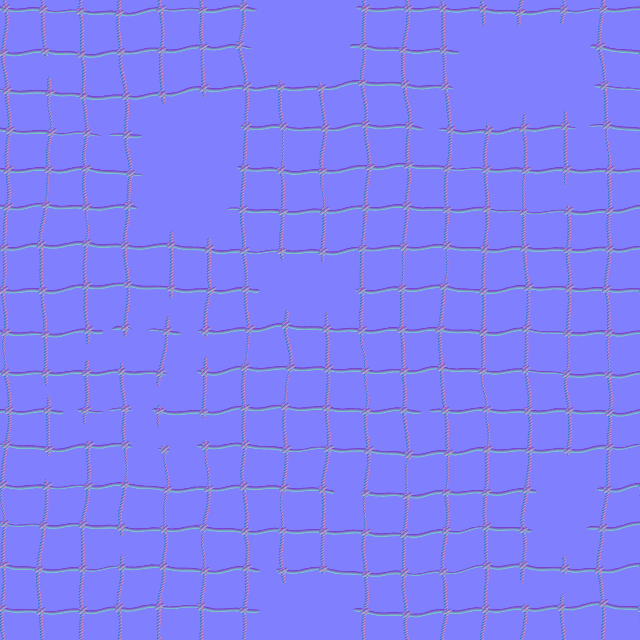
This texture map is drawn by a WebGL 2 fragment shader. Its source:

```glsl
#version 300 es
precision highp float;
// Tangent-space normal map of a torn, knotted rope net.

#define CELLS 16.0                       // meshes across and down
#define OFFSET vec2(0.12, 0.77)          // first knot, in cells
#define ROPE 0.045                       // rope half-width, in cells
#define TWIST 14.0                       // rope twists per strand
#define DAMAGE 0.07                      // chance of a snapped strand
#define WORN vec3(3.2, 5.3, 3.4)         // weak area: center, radius in cells
#define TEAR_LEFT vec4(3, 9, 3, 4)       // large tears: corner, size in cells
#define TEAR_RIGHT vec4(11, 12, 4, 2.8)
#define TEAR_MIDDLE vec4(6, 7, 3, 2)
#define TEAR_TOP vec4(6, 13, 3, 4)
#define TEAR_LOW vec4(13, 1, 2, 3)

uniform vec2 u_resolution;
out vec4 fragColor;

const float PI = 3.14159;

vec2 hash2(vec2 p) {
  vec3 q = fract(p.xyx * vec3(0.1031, 0.1030, 0.0973));
  q += dot(q, q.yzx + 33.33);
  return fract((q.xx + q.yz) * q.zy);
}

float gradientDot(vec2 cell, vec2 f) {
  float angle = 2.0 * PI * hash2(cell + 71.0).x;
  return dot(vec2(cos(angle), sin(angle)), f);
}

float gradientNoise(vec2 p) {
  vec2 i = floor(p), f = fract(p), u = f * f * (3.0 - 2.0 * f), e = vec2(1, 0);
  return mix(mix(gradientDot(i, f), gradientDot(i + e.xy, f - e.xy), u.x),
             mix(gradientDot(i + e.yx, f - e.yx), gradientDot(i + 1.0, f - 1.0), u.x), u.y);
}

// Knot position: slow drift plus a little scatter, wrapping at the borders
vec2 knotPosition(vec2 id) {
  vec2 w = mod(id, CELLS);
  vec2 drift = vec2(gradientNoise(w * 0.29 + 5.3), gradientNoise(w * 0.29 + 40.7));
  return id + 0.26 * drift + 0.12 * (hash2(w + 9.0) - 0.5);
}

bool insideTear(vec2 p, vec4 tear) {
  vec2 q = mod(p - tear.xy, CELLS);
  return all(greaterThan(q, vec2(0))) && all(lessThan(q, tear.zw));
}

// A strand is known by its midpoint
bool intact(vec2 middle) {
  vec2 m = mod(middle, CELLS);
  if (insideTear(m, TEAR_LEFT) || insideTear(m, TEAR_RIGHT) || insideTear(m, TEAR_MIDDLE)
      || insideTear(m, TEAR_TOP) || insideTear(m, TEAR_LOW)) return false;
  float wear = DAMAGE * smoothstep(-0.35, 0.45, gradientNoise(m * 0.3 + 17.5));
  wear += 0.4 * smoothstep(1.0, 0.4, length(m - WORN.xy) / WORN.z);
  return hash2(m * 2.0 + 31.0).x > wear;
}

bool knotHeld(vec2 id) {
  vec2 e = vec2(0.5, 0);
  return intact(id + e) || intact(id - e) || intact(id + e.yx) || intact(id - e.yx);
}

// Lay one strand over the net; snapped strands leave tapered stubs
void addStrand(inout vec3 normal, vec2 p, vec2 id, bool upright, float pixel) {
  vec2 axis = upright ? vec2(0, 1) : vec2(1, 0);
  vec2 a = knotPosition(id), b = knotPosition(id + axis), q = p;
  if (upright) { a = a.yx; b = b.yx; q = q.yx; }
  float t = (q.x - a.x) / (b.x - a.x);
  if (t < 0.0 || t > 1.0) return;

  vec2 seed = hash2(mod(id, CELLS) * 2.0 + axis);
  float bow = upright ? 0.1 * (seed.x - 0.5) : -0.045 * seed.x;
  float swing = upright ? 0.04 * (seed.y - 0.5) : -0.025;
  float center = mix(a.y, b.y, smoothstep(0.0, 1.0, t)) + bow * sin(PI * t)
               + swing * sin(2.0 * PI * t);
  float d = q.y - center;
  float fray = gradientNoise(vec2(t * 9.0, seed.y * 60.0));
  float width = ROPE * (0.98 + 0.25 * fray - 0.35 * step(0.88, seed.y));
  if (abs(d) > width + pixel) return;

  if (!intact(id + 0.5 * axis)) {
    vec2 stub = 0.12 + 0.33 * seed;
    float left = knotHeld(id) ? stub.x - t : -1.0;
    float right = knotHeld(id + axis) ? stub.y - 1.0 + t : -1.0;
    float rest = max(left, right);
    if (rest <= 0.0) return;
    width *= smoothstep(-0.04, 0.1, rest);
  }
  // Fine fibres tilt every way, so the mean normal is shorter than one
  float s = clamp(d / width, -1.0, 1.0);
  float twist = sin(2.0 * PI * (t * TWIST - 0.4 * s));
  vec3 tilt = upright ? vec3(0.06 + 0.52 * s + 0.2 * twist, 0.2 * twist, 0.62 - 0.1 * s)
                      : vec3(0.1 * twist - 0.04, 0.03 - 0.68 * s, 0.56);
  normal = mix(normal, tilt, smoothstep(0.5, -0.5, (abs(d) - width) / pixel));
}

// One short diagonal loop of a knot
void addLoop(inout vec3 normal, vec2 p, vec2 a, vec2 b, float pixel) {
  vec2 ab = b - a;
  float t = clamp(dot(p - a, ab) / dot(ab, ab), 0.0, 1.0);
  vec2 away = p - a - ab * t;
  float width = ROPE * 0.75, d = length(away);
  vec2 tilt = vec2(0.55, -0.55) * away / width + vec2(0.18 + 0.2 * sin(t * 12.0), 0.05);
  normal = mix(normal, vec3(tilt, 0.55), smoothstep(0.5, -0.5, (d - width) / pixel));
}

void main() {
  vec2 p = gl_FragCoord.xy / u_resolution * CELLS - OFFSET;
  float pixel = CELLS / min(u_resolution.x, u_resolution.y);
  vec2 nearest = floor(p + 0.5);
  vec3 normal = vec3(0, 0, 1);

  for (int k = 0; k < 9; k++) {
    vec2 id = nearest + vec2(k % 3, k / 3) - 1.0;
    addStrand(normal, p, id, true, pixel);
    addStrand(normal, p, id, false, pixel);
  }
  // Knots lie on top of the strands
  vec2 local = p - knotPosition(nearest);
  if (dot(local, local) < 0.04 && knotHeld(nearest)) {
    vec2 shift = 0.05 * (hash2(mod(nearest, CELLS) + 53.0) - 0.5);
    addLoop(normal, local, vec2(-0.05, 0.05) + shift, vec2(0.03, -0.06), pixel);
    addLoop(normal, local, vec2(-0.07, -0.05), vec2(0.09, 0.06) + shift, pixel);
  }
  fragColor = vec4(0.5 + 0.5 * normal, 1);
}
```
